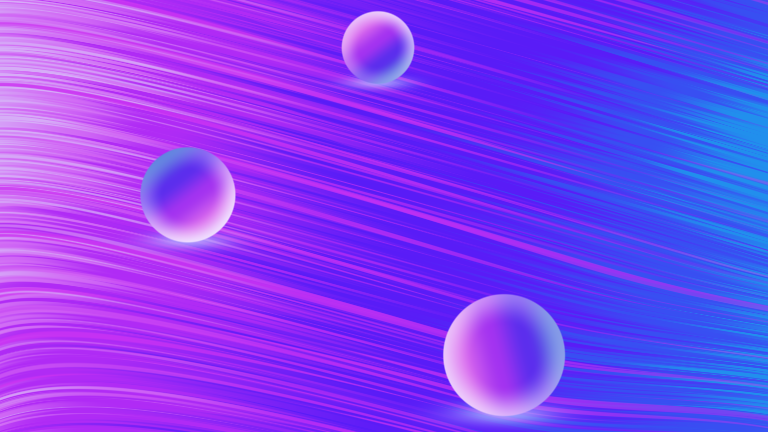
Give the GLSL for this background, as a Shadertoy shader.

```glsl
const vec3 LILAC = vec3(0.84, 0.68, 0.97);
const vec3 PINK = vec3(0.82, 0.42, 0.96);
const vec3 VIOLET = vec3(0.69, 0.17, 0.96);
const vec3 INDIGO = vec3(0.35, 0.11, 0.97);
const vec3 BLUE = vec3(0.22, 0.31, 0.95);
const vec3 AZURE = vec3(0.13, 0.56, 0.93);

float hash(float n) {
    return fract(sin(n * 127.1 + 3.7) * 4375.85);
}

// Colour ramp from the pale left side to the azure right side
vec3 ramp(float t) {
    vec3 col = mix(LILAC, PINK, smoothstep(-0.10, 0.06, t));
    col = mix(col, VIOLET, smoothstep(0.04, 0.20, t));
    col = mix(col, INDIGO, smoothstep(0.22, 0.54, t));
    col = mix(col, BLUE, smoothstep(0.60, 0.84, t));
    return mix(col, AZURE, smoothstep(0.86, 1.04, t));
}

// Label shared by all points on one flow line
float flowLine(vec2 p) {
    float fall = 0.30 * p.x * p.x / (p.x + 0.30);
    float leftLift = 0.13 * exp(-2.5 * p.x) * smoothstep(0.55, 0.0, p.y);
    float rightLift = 0.13 * smoothstep(1.1, 1.9, p.x) * smoothstep(0.4, 0.0, p.y);
    return p.y + fall + leftLift - rightLift;
}

float spot(vec2 p, vec2 center, vec2 size) {
    vec2 q = (p - center) / size;
    return exp(-dot(q, q));
}

// One tapered strand per cell: x is its coverage, y its random tone
vec2 strand(float line, float x, float freq, float seed, float pixel) {
    float s = line * freq + 0.35 * sin(x * 1.7 + line * 4.0 + seed);
    float id = floor(s) + seed * 19.0;
    float tone = hash(id);
    float swell = 0.5 + 0.5 * sin(x * (1.3 + 2.2 * hash(id + 0.3)) + 6.28 * hash(id + 0.6));
    float halfWidth = 0.40 * swell * (0.3 + 0.7 * hash(id + 0.8));
    float d = abs(fract(s) - 0.5) - halfWidth;
    float aa = freq * pixel * 0.8;
    float cover = smoothstep(aa, -aa, d) * smoothstep(0.0, 0.25, swell);
    return vec2(cover, tone);
}

vec3 flowColor(vec2 p, float pixel) {
    float line = flowLine(p);

    // Broad placement of the ramp
    float t = 0.06 + 0.87 * p.x / 1.778;
    t -= 0.13 * spot(p, vec2(0.05, 0.80), vec2(0.45, 0.20));
    t -= 0.04 * spot(p, vec2(0.0, 0.47), vec2(0.40, 0.16));
    t += 0.08 * spot(p, vec2(0.15, 0.08), vec2(0.55, 0.28));
    t += 0.11 * spot(p, vec2(1.72, 0.63), vec2(0.32, 0.16));
    t += 0.05 * spot(p, vec2(1.78, 0.18), vec2(0.30, 0.16));
    t -= 0.13 * spot(p, vec2(1.35, 0.97), vec2(0.50, 0.17));

    // Strands slide along the ramp, from broad to fine
    float shift = 0.0;
    float freq = 9.0;
    for (int i = 0; i < 6; i++) {
        float k = float(i);
        vec2 band = strand(line, p.x, freq, k + 1.0, pixel);
        shift = mix(shift, (band.y - 0.48) * 0.32, band.x * (0.40 + 0.08 * k));
        freq *= 1.65;
    }
    vec3 col = ramp(t + shift);

    // Thin magenta and pale threads, fainter toward the right
    float fade = mix(0.75, 0.40, smoothstep(0.45, 0.95, t));
    for (int i = 0; i < 4; i++) {
        float k = float(i);
        vec2 thread = strand(line, p.x, 42.0 + 19.0 * k, 8.0 + k, pixel);
        float rare = step(0.76, thread.y) * thread.x;
        vec3 tint = mix(vec3(0.80, 0.20, 0.95), ramp(t - 0.24), k / 3.0);
        col = mix(col, tint, rare * fade);
    }
    return col;
}

// Soft light pooled below a ball
vec3 addPool(vec3 col, vec2 p, vec2 center, float radius) {
    float light = spot(p, center - vec2(0.0, radius * 0.97), radius * vec2(0.85, 0.17));
    return mix(col, vec3(0.72, 0.75, 1.0), light * 0.75);
}

// Ball shaded from pink to blue along an axis, with a pale rim
vec3 addBall(vec3 col, vec2 p, vec2 center, float radius, vec2 axis, vec2 lightDir, float pixel) {
    col = addPool(col, p, center, radius);
    vec2 q = (p - center) / radius;
    float r = length(q);
    float g = dot(q, axis);
    vec3 body = mix(vec3(0.86, 0.42, 0.93), vec3(0.64, 0.20, 0.94), smoothstep(-0.75, -0.1, g));
    body = mix(body, vec3(0.36, 0.18, 0.93), smoothstep(-0.15, 0.4, g));
    body = mix(body, vec3(0.30, 0.46, 0.86), smoothstep(0.4, 0.95, g));
    float rim = smoothstep(0.5, 1.05, r) * clamp(0.6 + 0.5 * dot(q, lightDir), 0.1, 1.0);
    body = mix(body, vec3(0.94, 0.88, 1.0), rim);
    float aa = pixel / radius;
    return mix(col, body, smoothstep(1.0 + aa, 1.0 - aa, r));
}

void mainImage(out vec4 fragColor, in vec2 fragCoord) {
    float pixel = 1.0 / iResolution.y;
    vec2 p = fragCoord * pixel;
    vec3 col = flowColor(p, pixel);
    col = addBall(col, p, vec2(0.875, 0.890), 0.084, vec2(0.6, -0.8), vec2(0.2, 0.5), pixel);
    col = addBall(col, p, vec2(0.435, 0.549), 0.110, vec2(-0.6, 0.8), vec2(0.5, -0.8), pixel);
    col = addBall(col, p, vec2(1.167, 0.178), 0.141, vec2(0.97, 0.24), vec2(-0.4, -0.3), pixel);
    fragColor = vec4(col, 1.0);
}
```
